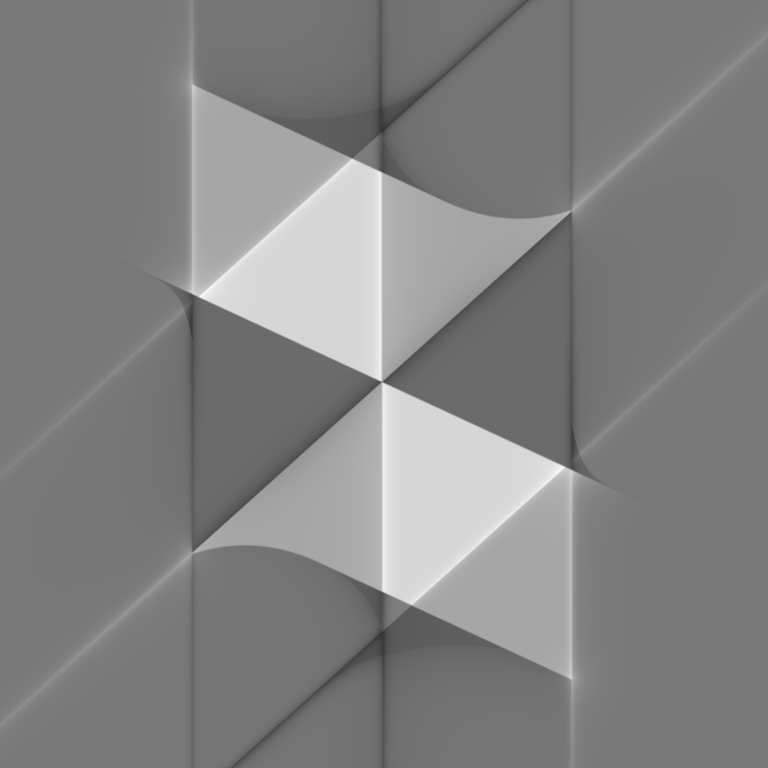
A three.js fragment shader for this background:

```glsl
varying vec2 vUv;

const vec2 CENTER = vec2(0.4974, 0.5026);
const float HALF_WIDTH = 0.247;   // distance of the outer verticals
const float FOLD_SLOPE = 0.463;   // falling edges
const float RAY_SLOPE = 0.9;      // rising rays
const float RAY_GAP = 0.3255;     // vertical spacing of the rays

// Smooth mask of the positive side of a boundary
float side(float d) {
  return smoothstep(-0.0018, 0.0018, d);
}

// Two-sided falloff around a line
float glow(float d, float width) {
  return exp(-abs(d) / width);
}

// Falloff on the positive side only
float trail(float d, float width) {
  return side(d) * exp(-max(d, 0.0) / width);
}

float square(float v) {
  return v * v;
}

// Curved upper border of the bright body
float bodyTop(float x) {
  return 0.273 - FOLD_SLOPE * x + 2.4 * square(max(x - 0.082, 0.0));
}

// Soft shadows enclosed between the body and its caustic curves
float shadowTone(vec2 p, float top, float ray, float inner, float right) {
  float left = inner * (1.0 - right);
  float above = side(p.y - top);
  float arch = 0.343 + 1.5 * square(p.x + 0.098) - p.y;
  float leftShade = 0.085 * side(arch) + 0.06 * trail(-arch, 0.035);
  leftShade -= 0.14 * side(-ray) * side(arch);

  float taper = max(1.0 - p.x / 0.085, 0.0);
  float crescent = top + 0.044 * taper * taper * taper - p.y;
  float lowShade = 0.075 * side(crescent) + 0.065 * trail(-crescent, 0.025) * exp(-p.x / 0.08);
  lowShade *= side(-ray);

  float horn = 0.029 * square(max(1.0 - p.x / 0.1, 0.0)) - ray;
  float highShade = 0.11 * side(horn) + 0.09 * trail(-horn, 0.012);
  highShade *= side(ray);
  return -above * (left * leftShade + inner * right * (lowShade + highShade));
}

// Bright and dark vertical seams
float seamTone(vec2 p, float body, float top, float ray) {
  float tone = 0.0;
  float outside = 1.0 - body;
  float rise = max(p.y - top, 0.0);
  float inHalf = side(HALF_WIDTH - abs(p.x));

  // Middle seam
  float darkSeam = 0.13 * glow(p.x + 0.002, 0.004) + 0.035 * glow(p.x, 0.05);
  tone -= darkSeam * side(p.y - top) * (0.75 + 0.45 * exp(-rise / 0.08)) * inHalf;
  tone += body * (0.12 * trail(-p.x - 0.001, 0.007) + 0.06 * trail(p.x, 0.035));

  // Left seam
  float leftX = p.x + HALF_WIDTH;
  float overCorner = side(p.y - 0.113);
  float height = max(p.y - 0.387, 0.0);
  tone += overCorner * 0.13 * glow(leftX, 0.004) * exp(-height / 0.2);
  tone += overCorner * 0.04 * trail(-leftX, 0.035) * exp(-height / 0.1);

  // Right seam, darker towards its foot
  float rightX = p.x - HALF_WIDTH;
  float foot = smoothstep(0.15, -0.06, p.y);
  tone -= outside * (0.08 + 0.05 * foot) * glow(rightX, 0.003 + 0.002 * foot);
  tone -= 0.035 * trail(rightX, 0.07) * side(-ray) * side(ray + RAY_GAP);
  return tone;
}

// Rising rays
float rayTone(vec2 p, float body, float middleRay, float upperRay, float right) {
  float beyond = side(p.x - HALF_WIDTH);
  float within = right * (1.0 - beyond);
  float reach = exp(-max(p.x - HALF_WIDTH, 0.0) / 0.35);
  float lowerRay = middleRay + RAY_GAP;
  float tone = -within * 0.13 * trail(-middleRay, 0.014);
  tone -= within * body * 0.07 * trail(middleRay, 0.025) * (1.0 - smoothstep(0.1, 0.22, p.x));
  tone += beyond * reach * (0.12 * glow(middleRay, 0.007) + 0.04 * glow(middleRay, 0.04));
  tone += beyond * reach * (0.08 * glow(lowerRay, 0.006) + 0.02 * glow(lowerRay, 0.03));
  tone += body * (1.0 - right) * 0.10 * glow(upperRay, 0.007);
  tone -= right * 0.10 * glow(upperRay, 0.006) * side(p.y - 0.32);
  return tone;
}

// Glints and horns around the outer corners
float cornerTone(vec2 p) {
  float fold = p.y + FOLD_SLOPE * p.x;
  float hornX = p.x - HALF_WIDTH;
  float horn = 0.06 * exp(-max(hornX, 0.0) / 0.012) - fold;
  float tone = -0.11 * side(hornX) * side(horn) * exp(-max(hornX, 0.0) / 0.06);
  tone += 0.16 * trail(-p.x - HALF_WIDTH, 0.025) * trail(fold, 0.016);
  tone += 0.09 * exp(-length(p - vec2(-HALF_WIDTH, 0.387)) / 0.014);
  tone += 0.08 * exp(-length(p - vec2(-0.24, 0.116)) / 0.025);
  return tone + 0.08 * exp(-length(p - vec2(HALF_WIDTH, 0.223)) / 0.016);
}

// Shade of one half; the other is its half-turn
float halfShade(vec2 p) {
  float middleRay = p.y - RAY_SLOPE * p.x;
  float upperRay = middleRay - RAY_GAP;
  float inner = side(HALF_WIDTH - abs(p.x));
  float right = side(p.x);
  float top = bodyTop(p.x);
  float body = inner * side(top - p.y) * side(middleRay);
  float wedge = inner * side(-middleRay);
  float quad = side(-upperRay) * (1.0 - right);
  float bodyShade = 0.65 + 0.19 * quad;
  float tone = mix(0.47 - 0.01 * inner - 0.04 * wedge, bodyShade, body);
  tone += shadowTone(p, top, upperRay, inner, right) * (1.0 - body) * (1.0 - wedge);
  tone += seamTone(p, body, top, middleRay);
  tone += rayTone(p, body, middleRay, upperRay, right);
  return tone + cornerTone(p);
}

void main() {
  vec2 p = vUv - CENTER;
  float fold = side(p.y + FOLD_SLOPE * p.x);
  float shade = mix(halfShade(-p), halfShade(p), fold);
  gl_FragColor = vec4(vec3(clamp(shade, 0.0, 1.0)), 1.0);
}
```
